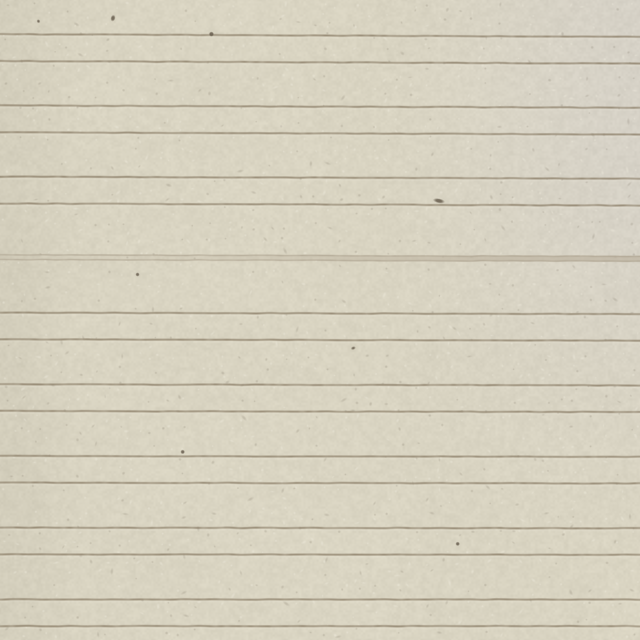
Reproduce this texture procedurally as a Shadertoy shader.

```glsl
// Aged cream paper ruled with eight pairs of thin brown lines: three pairs above
// a faint double seam, five below. Lines come from a repeated distance function;
// value noise adds grain and uneven ink, and hashed cells scatter flecks.

const vec3 PAPER = vec3(0.852, 0.832, 0.760);
const vec3 COOL_PAPER = vec3(0.842, 0.824, 0.782);
const vec3 INK = vec3(0.570, 0.520, 0.435);
const vec3 SEAM = vec3(0.735, 0.695, 0.620);
const vec3 SPECK = vec3(0.40, 0.36, 0.30);
const vec3 LIGHT = vec3(0.925, 0.910, 0.855);

// Integer hash of a lattice cell, 0 to 1
float hash(vec2 cell, float seed) {
    uvec3 q = uvec3(ivec3(vec3(cell, seed))) * uvec3(1597U, 3812U, 2741U);
    uint n = (q.x ^ (q.y << 7U) ^ (q.z << 13U)) * 747796U + 28911U;
    n = (n ^ (n >> 15U)) * 739981U;
    n = (n ^ (n >> 13U)) * 277803U;
    n ^= n >> 16U;
    return float(n & 65535U) / 65535.0;
}

// Smooth value noise
float noise(vec2 p, float seed) {
    vec2 cell = floor(p), f = fract(p);
    f = f * f * (3.0 - 2.0 * f);
    float low = mix(hash(cell, seed), hash(cell + vec2(1, 0), seed), f.x);
    float high = mix(hash(cell + vec2(0, 1), seed), hash(cell + vec2(1, 1), seed), f.x);
    return mix(low, high, f.y);
}

// Soft coverage of a stroke at the given distance
float stroke(float dist, float halfWidth, float pixel) {
    float soft = max(pixel, 0.0008);
    return 1.0 - smoothstep(halfWidth - soft, halfWidth + soft, abs(dist));
}

// Signed distance to the nearest line of a stack of line pairs
float pairDistance(float depth, float first, float period, float gap, float count) {
    float i = clamp(floor((depth - first - 0.5 * gap) / period + 0.5), 0.0, count - 1.0);
    float local = depth - first - i * period;
    return local < 0.5 * gap ? local : local - gap;
}

// Small tilted flecks, at most one in each grid cell
float flecks(vec2 p, float cells, float density, float radius, float seed, float pixel) {
    vec2 cell = floor(p * cells);
    vec2 centre = 0.2 + 0.6 * vec2(hash(cell, seed), hash(cell, seed + 1.0));
    vec2 d = (fract(p * cells) - centre) / cells;
    float angle = 3.14159 * hash(cell, seed + 2.0);
    d = mat2(cos(angle), -sin(angle), sin(angle), cos(angle)) * d;
    d.x /= mix(1.0, 2.4, pow(hash(cell, seed + 3.0), 3.0));
    float size = radius * mix(0.6, 1.2, hash(cell, seed + 4.0));
    float present = step(1.0 - density, hash(cell, seed + 5.0));
    return present * (1.0 - smoothstep(size - pixel, size + pixel, length(d)));
}

// Paper tone: broad mottling, fine grain and gentle side shading
vec3 paper(vec2 uv) {
    float coolness = smoothstep(0.55, 1.05, uv.x) * smoothstep(0.1, 0.8, uv.y);
    vec3 tone = mix(PAPER, COOL_PAPER, coolness);
    float mottle = noise(uv * 7.0, 1.0) + 0.6 * noise(uv * 38.0, 2.0) - 0.8;
    float grain = noise(uv * 130.0, 3.0) + noise(uv * 290.0, 4.0) - 1.0;
    tone += 0.008 * mottle + 0.023 * grain;
    return tone - 0.025 * (1.0 - smoothstep(0.0, 0.14, uv.x));
}

void mainImage(out vec4 fragColor, in vec2 fragCoord) {
    vec2 uv = fragCoord / iResolution.xy;
    float pixel = 1.0 / min(iResolution.x, iResolution.y);
    vec3 color = paper(uv);

    // Pale and dark paper fibres
    color = mix(color, LIGHT, 0.45 * flecks(uv, 62.0, 0.22, 0.0014, 20.0, pixel));
    color = mix(color, SPECK, 0.18 * flecks(uv, 44.0, 0.28, 0.0015, 30.0, pixel));

    // Depth from the top, with a slight sag to the right and a faint wobble
    float wobble = 0.0010 * (noise(vec2(uv.x * 45.0, uv.y * 12.0), 5.0) - 0.5);
    float depth = 1.0 - uv.y - 0.0045 * uv.x * uv.y + wobble;

    // Ruled pairs with worn ink and a pale rim below
    float upper = pairDistance(depth, 0.0534, 0.1113, 0.0420, 3.0);
    float lower = pairDistance(depth, 0.4885, 0.1120, 0.0417, 5.0);
    float ruled = depth < 0.4 ? upper : lower;
    float wear = mix(0.68, 1.0, noise(vec2(uv.x * 110.0, uv.y * 40.0), 6.0));
    color = mix(color, LIGHT, 0.25 * wear * stroke(ruled - 0.0034, 0.0012, pixel));
    color = mix(color, INK, 0.88 * wear * stroke(ruled, 0.0015, pixel));

    // Faint double seam, filling in toward the right
    float seam = depth - 0.4018;
    float filled = mix(0.15, 0.65, smoothstep(0.1, 0.9, uv.x));
    color = mix(color, SEAM, filled * stroke(seam, 0.0045, pixel));
    float seamLines = stroke(abs(seam) - 0.0037, 0.0011, pixel);
    color = mix(color, SEAM - 0.06, 0.72 * wear * seamLines);

    // Sparse dark specks
    color = mix(color, SPECK, 0.85 * flecks(uv, 8.0, 0.13, 0.0026, 40.0, pixel));
    fragColor = vec4(clamp(color, 0.0, 1.0), 1.0);
}
```
